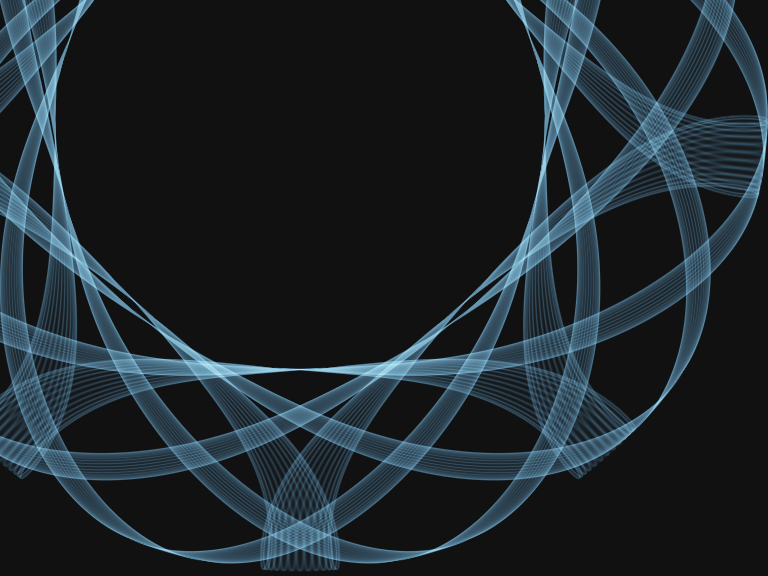
Give the GLSL for this background, as a Shadertoy shader.

```glsl
// Woven ring of pale blue line ribbons swinging between two circles on near-black.

const float PI = 3.14159265;
const vec2 RING_CENTER = vec2(0.521, 0.788);
const float INNER_RADIUS = 0.429;
const float OUTER_RADIUS = 0.7795;
const float OUTER_SWELL = 0.032;
const float LINE_WIDTH = 0.00108;
const float LINES_PER_RIBBON = 15.0;
const vec3 BACKGROUND = vec3(0.067);
const vec3 LINE_TINT = vec3(0.40, 0.745, 1.0);

// Light of a ribbon: fine lines gathered toward both of its edges.
// offset: angle from the ribbon middle; slope: change of angle per unit length
float ribbon(float offset, float halfWidth, float slope, float pixel) {
    float x = clamp(offset / halfWidth, -1.0, 1.0);
    float linePhase = asin(x) / PI * (LINES_PER_RIBBON - 1.0);
    float crowding = inversesqrt(max(1.0 - x * x, 0.09));
    float lineRate = LINES_PER_RIBBON / PI * crowding * slope / halfWidth;

    // Separate lines merge into an even tone where they are too dense to resolve
    float wave = 0.5 + 0.5 * cos(2.0 * PI * linePhase);
    float contrast = 0.7 * (1.0 - smoothstep(0.2, 0.55, lineRate * pixel));
    float lines = mix(1.0, wave * wave / 0.375, contrast);

    float edge = smoothstep(-0.8, 0.8, (halfWidth - abs(offset)) / (slope * pixel));
    return min(lineRate * LINE_WIDTH, 1.1) * lines * edge;
}

// Nearest signed angle to a set of ribbons repeated at equal steps
float repeatAngle(float angle, float stepAngle) {
    return mod(angle + 0.5 * stepAngle, stepAngle) - 0.5 * stepAngle;
}

// Mirrored ribbons that leave the inner circle and turn at the outer one.
// sweep: total angle travelled; bend: first and second harmonic added to it
float ribbonFamily(float angle, float radius, float inner, float outer,
                   float stepAngle, float sweep, vec2 bend,
                   float halfWidth, float pixel) {
    float depth = outer - inner;
    float s = clamp((radius - inner) / depth, 0.0, 1.0);
    float swing = acos(1.0 - 2.0 * s);
    float travel = sweep * swing / PI + dot(bend, sin(swing * vec2(1.0, 2.0)));
    float travelRate = sweep / PI + dot(bend, vec2(1.0, 2.0) * cos(swing * vec2(1.0, 2.0)));
    float radialSlope = travelRate / (0.5 * max(sin(swing), 0.15) * depth);
    float slope = length(vec2(1.0 / radius, radialSlope));

    float light = 0.0;
    for (int i = 0; i < 2; i++) {
        float side = float(2 * i - 1);
        float offset = repeatAngle(angle + side * travel, stepAngle);
        light += ribbon(offset, halfWidth, slope, pixel);
    }

    // Keep the light between the two circles
    light *= smoothstep(-pixel, pixel, radius - inner);
    return light * smoothstep(-pixel, pixel, outer - radius);
}

void mainImage(out vec4 fragColor, in vec2 fragCoord) {
    float pixel = 1.0 / iResolution.y;
    vec2 p = fragCoord * pixel - RING_CENTER;

    // Polar position, with the angle measured from straight down
    float radius = max(length(p), 0.001);
    float angle = atan(p.x, -p.y);
    float rise = 1.0 + p.y / radius;
    float outer = OUTER_RADIUS + OUTER_SWELL * rise;
    float inner = INNER_RADIUS - 0.0043 * rise * rise;
    float ripple = 0.5 - 0.5 * cos(4.0 * angle);

    // Broad arcs, drawn together slightly toward the rim
    float spread = clamp((radius - inner) / (outer - inner), 0.0, 1.0);
    float arcAngle = angle * (0.98 + 0.06 * spread);
    float light = ribbonFamily(arcAngle, radius, inner + 0.008 * ripple, outer,
                               radians(36.0), radians(90.0), radians(vec2(8.8, 0.0)),
                               radians(4.2), pixel);

    // Tight loops
    light += ribbonFamily(angle, radius, inner - 0.006 * ripple, outer,
                          radians(42.8), radians(42.8), radians(vec2(18.5, 1.9)),
                          radians(4.8), pixel);

    vec3 color = 1.0 - (1.0 - BACKGROUND) * exp(-LINE_TINT * light);
    fragColor = vec4(color, 1.0);
}
```
